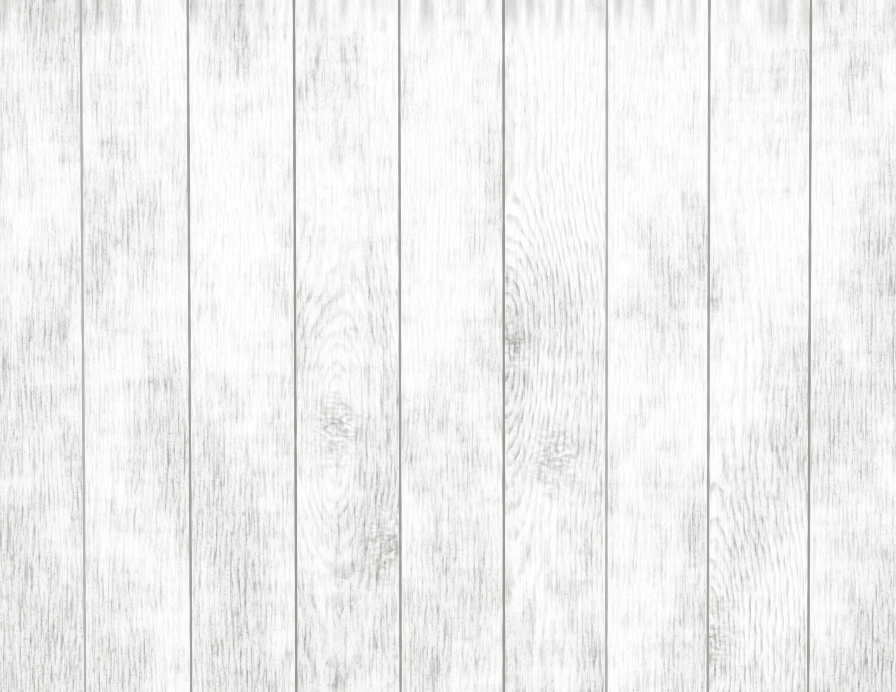
Write a Shadertoy shader that draws this texture.

```glsl
// Whitewashed vertical wood planks with fine grain, knots and worn grey seams.

const vec3 PAINT = vec3(1.0, 1.0, 0.998);
const vec3 WORN_GREY = vec3(0.61, 0.61, 0.60);
const float FIRST_SEAM = 0.0925;   // x of the leftmost seam
const float PLANK_WIDTH = 0.1195;  // width of the plank after it
const float NARROWING = 0.00052;   // planks get slightly narrower to the right

float hash(vec2 p) {
    vec3 q = fract(p.xyx * 0.1031);
    q += dot(q, q.yzx + 33.33);
    return fract((q.x + q.y) * q.z);
}

float cornerSlope(vec2 cell, vec2 offset) {
    float angle = 6.2832 * hash(cell);
    return dot(vec2(cos(angle), sin(angle)), offset);
}

float gradientNoise(vec2 p) {
    vec2 cell = floor(p), f = p - cell;
    vec2 u = f * f * f * (f * (f * 6.0 - 15.0) + 10.0);
    vec2 e = vec2(1.0, 0.0);
    float low = mix(cornerSlope(cell, f), cornerSlope(cell + e, f - e), u.x);
    float high = mix(cornerSlope(cell + e.yx, f - e.yx),
                     cornerSlope(cell + 1.0, f - 1.0), u.x);
    return mix(low, high, u.y);
}

// Plank number plus fraction across it; seams lie on whole numbers.
float plankCoordinate(float x) {
    float root = sqrt(PLANK_WIDTH * PLANK_WIDTH - 4.0 * NARROWING * (x - FIRST_SEAM));
    return 1.0 + (PLANK_WIDTH - root) / (2.0 * NARROWING);
}

// Thin growth rings that bow around a knot and run straight away from it.
float growthRings(vec2 fromKnot, float knotted, vec2 seed) {
    float dx = fromKnot.x + 0.2 * (1.0 - knotted);
    float rise = 1.0 - exp(-70.0 * fromKnot.y * fromKnot.y);
    float field = length(vec2(dx, 0.05 * knotted * rise));
    field += 0.013 * gradientNoise(fromKnot * vec2(14.0, 5.0) + seed);
    field += 0.0022 * gradientNoise(fromKnot * vec2(50.0, 35.0) + seed);
    field += 0.0012 * gradientNoise(fromKnot * vec2(190.0, 90.0) + seed);
    float phase = fract(field * 165.0);
    return smoothstep(0.35, 0.8, phase) * smoothstep(1.0, 0.85, phase);
}

// Rough grey stains on and beside a knot, with fine cracks.
float knotStain(vec2 fromKnot, vec2 seed) {
    float stain = 0.0;
    for (int i = 0; i < 2; i++) {
        vec2 d = fromKnot - float(i) * vec2(0.055, -0.125);
        d += 0.02 * gradientNoise(d * 40.0 + seed);
        stain += exp(-dot(d * d, vec2(1700.0, 1000.0)));
    }
    float mottled = 0.35 + 0.9 * gradientNoise(fromKnot * vec2(160.0, 230.0) + seed);
    mottled += 0.5 * gradientNoise(fromKnot * vec2(60.0, 75.0) + seed);
    float vein = abs(gradientNoise(fromKnot * vec2(32.0, 60.0) + seed));
    float crack = 1.0 - smoothstep(0.0, 0.035, vein);
    return stain * (0.8 * max(mottled, 0.0) + 0.3 * crack);
}

// Hair-thin fibres, short scratches and specks of bare wood.
float woodFibres(vec2 p, vec2 seed) {
    float hair = gradientNoise(p * vec2(380.0, 26.0) + seed);
    float scratch = gradientNoise(p * vec2(360.0, 90.0) + seed.yx);
    float speck = gradientNoise(p * vec2(410.0, 330.0) - seed);
    return 0.75 * smoothstep(0.02, 0.55, hair) + 0.6 * smoothstep(0.05, 0.6, scratch)
         + 0.5 * smoothstep(0.05, 0.6, speck);
}

// Broad areas where the paint has thinned, with some ragged cross bands.
float paintWear(vec2 p, vec2 uv, vec2 seed, float tone) {
    float side = abs(2.0 * uv.x - 1.0);
    float wear = 0.75 * gradientNoise(p * vec2(11.0, 5.0) + seed);
    wear += 0.4 * gradientNoise(p * vec2(38.0, 24.0) + seed);
    wear += 0.3 * gradientNoise(p * vec2(110.0, 9.0) - seed);
    wear += 0.2 * gradientNoise(p * vec2(22.0, 85.0) - seed);
    wear += 0.34 * side * side * side + 0.36 * (0.55 - uv.y) + 0.15 * (tone - 0.5);
    return smoothstep(-0.2, 0.75, wear);
}

// Grey gap between planks: a crisp line with a faint soft shadow.
float seamLine(float dist, float y, float index, float pixel) {
    float rough = gradientNoise(vec2(index * 9.7, y * 45.0));
    float halfWidth = 0.0013 + 0.0005 * rough;
    float line = 1.0 - smoothstep(halfWidth - 0.5 * pixel, halfWidth + 0.7 * pixel, dist);
    float strength = 0.62 + 0.38 * hash(vec2(index, 4.0));
    return line * strength + 0.1 * exp(-dist * 330.0);
}

void mainImage(out vec4 fragColor, in vec2 fragCoord) {
    vec2 uv = fragCoord / iResolution.xy;
    vec2 p = fragCoord / iResolution.x;
    float pixel = 1.0 / iResolution.x;

    // Plank layout with slightly tilted seams
    float tilt = (uv.y - 0.5) * mix(0.006, -0.004, uv.x);
    float across = plankCoordinate(uv.x + tilt);
    float plank = floor(across), seam = round(across);
    float width = PLANK_WIDTH - 2.0 * NARROWING * plank;
    vec2 local = vec2((across - plank) * width, p.y);
    vec2 seed = plank * vec2(17.3, 31.7) + 5.0;

    // Every second plank from the fourth on has a knot
    float knotted = mod(plank, 2.0) * step(2.5, plank);
    float knotHeight = 0.52 - 0.0675 * (plank - 4.44) * (plank - 4.44);
    float knotSide = max(0.02, 0.02 + 0.19 * (5.0 - plank));
    vec2 knot = vec2(knotSide * width, knotHeight * iResolution.y / iResolution.x);
    vec2 fromKnot = local - knot;

    // Layers of darkness
    float wear = paintWear(p, uv, seed, hash(vec2(plank, 2.0)));
    float nearKnot = knotted * exp(-20.0 * dot(fromKnot, fromKnot)) * (1.0 - knotSide * 1.8);
    float ringShow = (0.06 + 0.22 * wear + 0.26 * nearKnot)
                   * (0.6 + 1.3 * gradientNoise(p * vec2(170.0, 60.0) + seed));
    float topStreak = smoothstep(0.93, 1.0, uv.y)
                    * max(0.0, 0.12 + gradientNoise(p * vec2(85.0, 9.0) + seed));
    float dark = 0.15 * wear + woodFibres(p, seed) * (0.11 + 0.35 * wear);
    dark += growthRings(fromKnot, knotted, seed) * max(ringShow, 0.0);
    dark += 0.8 * knotted * knotStain(fromKnot, seed) + 0.65 * topStreak;

    float gap = seamLine(abs(across - seam) * width, p.y, seam, pixel);
    dark = max(min(dark, 0.85), gap);
    fragColor = vec4(mix(PAINT, WORN_GREY, dark), 1.0);
}
```
